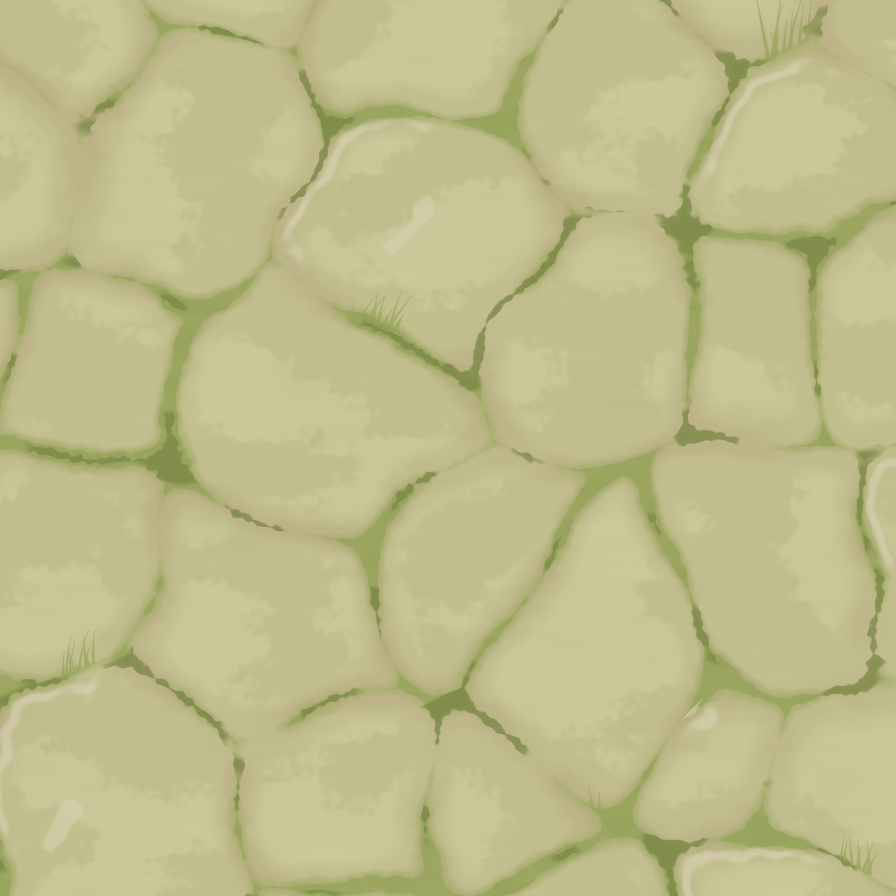
Reproduce this texture procedurally as a WebGL 2 fragment shader.

```glsl
#version 300 es
precision highp float;
// Painted pale paving stones with broken mossy joints, grass tufts and glossy rims.

uniform vec2 u_resolution;
out vec4 fragColor;

const float STONES_PER_SIDE = 4.4;
const vec3 STONE = vec3(0.757, 0.744, 0.555);
const vec3 STONE_LIGHT = vec3(0.793, 0.782, 0.602);
const vec3 EARTH = vec3(0.738, 0.700, 0.525);
const vec3 MOSS_PALE = vec3(0.660, 0.680, 0.440);
const vec3 MOSS = vec3(0.590, 0.640, 0.355);
const vec3 MOSS_DARK = vec3(0.480, 0.525, 0.275);
const vec3 GLOSS = vec3(0.845, 0.825, 0.705);

struct Stone {
    vec2 id;
    vec2 fromCentre;
    vec2 fromBase;   // offset from the joint below the stone
    float edge;      // rounded distance to the joint
};

vec2 hash2(vec2 p) {
    vec3 q = fract(p.xyx * vec3(0.1031, 0.1030, 0.0973));
    q += dot(q, q.yzx + 33.33);
    return fract((q.xx + q.yz) * q.zy);
}

float gradientAt(vec2 cell, vec2 offset) {
    float angle = 6.2832 * hash2(cell + 71.0).x;
    return dot(vec2(cos(angle), sin(angle)), offset);
}

float gradientNoise(vec2 p) {
    vec2 i = floor(p), f = fract(p);
    vec2 u = f * f * f * (f * (f * 6.0 - 15.0) + 10.0);
    vec2 e = vec2(0.0, 1.0);
    float low = mix(gradientAt(i, f), gradientAt(i + e.yx, f - e.yx), u.x);
    float high = mix(gradientAt(i + e.xy, f - e.xy), gradientAt(i + e.yy, f - e.yy), u.x);
    return mix(low, high, u.y);
}

float segmentDistance(vec2 p, vec2 a, vec2 b) {
    vec2 ab = b - a;
    return length(p - a - ab * clamp(dot(p - a, ab) / dot(ab, ab), 0.0, 1.0));
}

// Staggered rows with jitter
vec2 siteOf(vec2 id) {
    return id + vec2(0.5 * mod(id.y, 2.0), 0.0) + 0.5 + 0.8 * (hash2(id + 19.0) - 0.5);
}

// Heavier sites claim larger stones
float weightOf(vec2 id) {
    return 0.42 * hash2(id + 47.0).x;
}

Stone findStone(vec2 p, float cornerSharpness) {
    Stone s;
    float nearest = 1e3;
    for (int k = 0; k < 25; k++) {
        vec2 id = floor(p) + vec2(k % 5 - 2, k / 5 - 2);
        vec2 r = p - siteOf(id);
        float power = dot(r, r) - weightOf(id);
        if (power < nearest) {
            nearest = power;
            s.id = id;
            s.fromCentre = r;
        }
    }
    float sum = 0.0, lowest = 1e3;
    for (int k = 0; k < 25; k++) {
        if (k == 12) continue;
        vec2 id = s.id + vec2(k % 5 - 2, k / 5 - 2);
        vec2 across = siteOf(id) - siteOf(s.id);
        float share = 0.5 + 0.5 * (weightOf(s.id) - weightOf(id)) / dot(across, across);
        vec2 fromJoint = s.fromCentre - share * across;
        sum += exp(cornerSharpness * dot(fromJoint, normalize(across)));
        float below = normalize(across).y + 0.8 * share * length(across);
        if (below < lowest) {
            lowest = below;
            s.fromBase = fromJoint;
        }
    }
    s.edge = -log(sum) / cornerSharpness;
    return s;
}

// Fan of tapering blades rooted at the origin
float grassTuft(vec2 p, vec2 seed, float px) {
    float cover = 0.0;
    for (int k = 0; k < 11; k++) {
        vec2 h = hash2(seed + float(k) * 7.3);
        vec2 root = vec2((float(k) - 5.0) * 0.022, -0.03);
        vec2 tip = root + vec2(0.14 * (h.x - 0.35), 0.08 + 0.15 * h.y);
        float width = 0.011 * (1.0 - clamp(p.y / tip.y, 0.0, 0.8));
        cover = max(cover, 1.0 - smoothstep(width - px, width + px, segmentDistance(p, root, tip)));
    }
    return cover;
}

// Curved shine along the upper left rim, with a loose dab inside
float glossMask(Stone s, float grain, float px) {
    float facing = dot(normalize(s.fromCentre), normalize(vec2(-0.7, 0.6)));
    float rim = smoothstep(0.035, 0.008, abs(s.edge - 0.065 - 0.04 * grain));
    rim *= smoothstep(0.45, 0.9, facing + 0.4 * grain);
    float dab = segmentDistance(s.fromCentre, vec2(-0.24, -0.02), vec2(-0.10, 0.13));
    dab -= 0.012 + 0.04 * smoothstep(-0.1, 0.14, s.fromCentre.y) + 0.06 * grain;
    vec2 chance = hash2(s.id + 5.0);
    return step(0.83, chance.x) * max(0.65 * rim, 0.55 * step(0.45, chance.y) * smoothstep(px, -0.012, dab));
}

void main() {
    float px = STONES_PER_SIDE / u_resolution.y;
    vec2 p = gl_FragCoord.xy * px + vec2(3.0, 8.0);
    vec2 bend = vec2(gradientNoise(p * 1.7), gradientNoise(p * 1.7 + 40.0));
    Stone s = findStone(p + 0.15 * bend, 21.0);

    float broad = gradientNoise(p * 1.9 + 11.0);
    float grain = gradientNoise(p * 8.0);
    float fine = gradientNoise(p * 24.0);
    float brush = gradientNoise(p * vec2(3.0, 13.0) + 5.0);
    float edge = s.edge + 0.022 * grain + 0.010 * fine;

    // Stone faces
    float tone = gradientNoise(p * vec2(1.3, 2.0) + 23.0) + 0.16 * grain + 0.12 * fine + 0.12 * brush;
    float light = smoothstep(-0.08, 0.08, tone) * smoothstep(0.07, 0.18, edge);
    vec3 colour = mix(STONE, STONE_LIGHT, 0.9 * light) + 0.008 * (brush + broad);

    // Bare earth tint in and beside the joints
    float earth = smoothstep(0.10, 0.025, edge + 0.03 * brush);
    colour = mix(colour, EARTH, earth * smoothstep(-0.4, 0.15, gradientNoise(p * 1.8 + 60.0)));

    // Moss in the joints, thick in places and missing in others
    float width = min(0.003 + 0.10 * broad, 0.036) + 0.012 * brush;
    float soft = px + 0.002;
    colour = mix(colour, MOSS_PALE, 0.75 * smoothstep(width + 0.042, width + 0.004, edge));
    float moss = smoothstep(width + soft, width - soft, edge);
    colour = mix(colour, MOSS, moss * (0.85 + 0.3 * brush));

    // Dark strokes along the joint lines and into the corners
    float patches = smoothstep(0.05, 0.16, gradientNoise(p * 2.3 + 90.0) + 0.2 * brush);
    float stroke = smoothstep(0.013 + px, 0.013 - px, edge + 0.012 * fine);
    colour = mix(colour, MOSS_DARK, 0.75 * patches * stroke);

    // Grass and shine
    float tufted = step(0.66, hash2(s.id + 31.0).y);
    colour = mix(colour, MOSS, 0.7 * tufted * grassTuft(s.fromBase, s.id, px));
    colour = mix(colour, GLOSS, glossMask(s, grain, px));
    fragColor = vec4(colour, 1.0);
}
```
